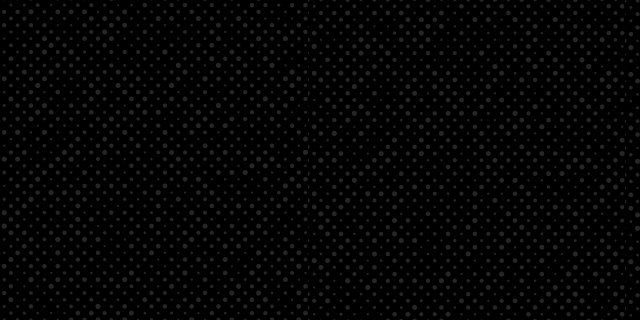
Give the GLSL for this pattern, as a Shadertoy shader.

```glsl
// Lengths are fractions of the canvas height
const float PITCH = 0.02092;         // distance between neighbouring rows and columns
const float TILE_WIDTH = 0.9896;     // the dot field repeats with this period
const float TILE_START = -0.0260;    // left edge of the first tile
const float TILE_DROP = 0.0035;      // downward slip from one tile to the next
const vec2 FIRST_DOT = vec2(-0.0026, 0.0161);
const float MIN_RADIUS = 0.0032;
const float MAX_RADIUS = 0.0080;
const vec3 BACKGROUND = vec3(0.0);
const vec3 DOT_COLOR = vec3(0.15);

float hash(vec2 p) {
    return fract(sin(dot(p, vec2(127.1, 311.7))) * 43758.5453);
}

// Coverage of the staggered dots; only odd cells of the lattice hold one
float dotField(vec2 p, float pixel) {
    vec2 cell = floor(p / PITCH + 0.5);
    float occupied = mod(cell.x + cell.y, 2.0);
    float radius = mix(MIN_RADIUS, MAX_RADIUS, hash(cell));
    float dist = length(p - cell * PITCH) - radius;
    return occupied * clamp(0.5 - dist / pixel, 0.0, 1.0);
}

void mainImage(out vec4 fragColor, in vec2 fragCoord) {
    float pixel = 1.0 / iResolution.y;
    vec2 p = vec2(fragCoord.x, iResolution.y - fragCoord.y) * pixel;

    // Cut into tiles, leaving clipped dots along each seam
    float tile = floor((p.x - TILE_START) / TILE_WIDTH);
    vec2 local = p - vec2(TILE_START + tile * TILE_WIDTH, tile * TILE_DROP);

    float coverage = dotField(local - FIRST_DOT, pixel);
    fragColor = vec4(mix(BACKGROUND, DOT_COLOR, coverage), 1.0);
}
```
